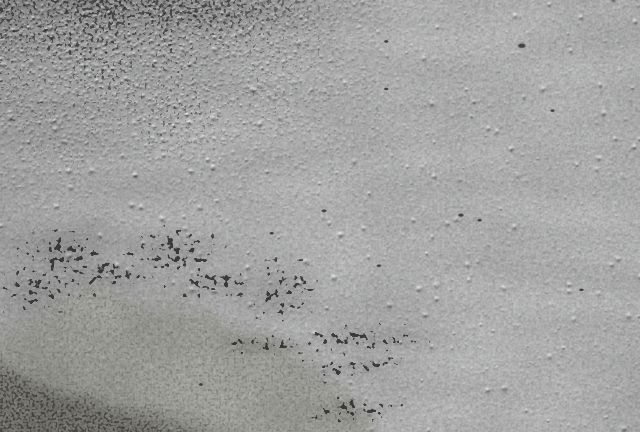
Give the GLSL for this texture, as a WebGL 2 fragment shader.

```glsl
#version 300 es
precision highp float;
uniform vec2 u_resolution;
out vec4 fragColor;

vec2 hash2(vec2 p) {
  vec3 q = fract(p.xyx * vec3(0.1031, 0.1030, 0.0973));
  q += dot(q, q.yzx + 33.33);
  return fract((q.xx + q.yz) * q.zy);
}

float corner(vec2 cell, vec2 d) {
  float a = 6.2832 * hash2(cell + 71.0).x;
  return dot(vec2(cos(a), sin(a)), d);
}

float gradientNoise(vec2 p) {
  vec2 i = floor(p), f = fract(p);
  vec2 u = f * f * f * (f * (f * 6.0 - 15.0) + 10.0);
  vec2 e = vec2(1.0, 0.0);
  return 1.4 * mix(mix(corner(i, f), corner(i + e.xy, f - e.xy), u.x),
                   mix(corner(i + e.yx, f - e.yx), corner(i + e.xx, f - e.xx), u.x), u.y);
}

float fbm(vec2 p) {
  float sum = 0.0, amp = 0.55;
  for (int i = 0; i < 4; i++) {
    sum += amp * gradientNoise(p);
    p = mat2(1.6, 1.2, -1.2, 1.6) * p + 9.7;
    amp *= 0.55;
  }
  return sum;
}

// Scattered grains lit from above: bright upper side, dark lower side
float grains(vec2 p, float scale, float density, float size) {
  vec2 q = p * scale, cell = floor(q);
  float shade = 0.0;
  for (int y = -1; y <= 1; y++)
    for (int x = -1; x <= 1; x++) {
      vec2 c = cell + vec2(x, y);
      vec2 h = hash2(c + scale);
      float r = size * (0.6 + 0.7 * h.y);
      vec2 d = (q - c - hash2(c + 137.0)) / r;
      float present = 1.0 - smoothstep(density - 0.1, density + 0.1, h.x);
      shade += present * exp(-dot(d, d)) * (1.9 * d.y - 0.35 * d.x - 0.15);
    }
  return shade;
}

// Soft patches where mould grows: centre, radii
float mouldMask(vec2 p) {
  vec4 patches[10] = vec4[10](
    vec4(0.08, 0.33, 0.07, 0.05), vec4(0.15, 0.41, 0.09, 0.06),
    vec4(0.25, 0.37, 0.12, 0.04), vec4(0.40, 0.41, 0.10, 0.05),
    vec4(0.49, 0.34, 0.10, 0.03), vec4(0.65, 0.33, 0.08, 0.06),
    vec4(0.62, 0.20, 0.10, 0.02), vec4(0.84, 0.22, 0.13, 0.03),
    vec4(0.83, 0.15, 0.12, 0.025), vec4(0.82, 0.05, 0.09, 0.025));
  float mask = 0.0;
  for (int i = 0; i < 10; i++) {
    vec2 d = (p - patches[i].xy) / patches[i].zw;
    mask = max(mask, exp(-0.8 * dot(d, d)));
  }
  return mask;
}

float lonePits(vec2 p) {
  vec3 pits[11] = vec3[11](
    vec3(1.208, 0.894, 7.0), vec3(1.067, 0.502, 5.0), vec3(1.11, 0.49, 4.0),
    vec3(0.75, 0.512, 4.5), vec3(0.894, 0.904, 4.0), vec3(0.894, 0.794, 4.0),
    vec3(1.279, 0.744, 4.0), vec3(0.629, 0.46, 4.0), vec3(1.346, 0.329, 4.0),
    vec3(0.877, 0.385, 4.0), vec3(0.465, 0.11, 4.0));
  float dark = 0.0;
  for (int i = 0; i < 11; i++) {
    vec2 d = (p - pits[i].xy) * vec2(0.75, 1.25) / (pits[i].z * 0.001);
    dark = max(dark, 1.0 - smoothstep(0.5, 1.3, length(d)));
  }
  return dark;
}

void main() {
  vec2 p = gl_FragCoord.xy / u_resolution.y;
  float cloud = fbm(p * 5.0);
  float fine = gradientNoise(p * 170.0 + 5.0);

  // Regions: rough paint at upper left, stained wall at lower left
  float rough = smoothstep(0.42, 0.95, p.y + 0.2 * cloud) * (1.0 - smoothstep(0.35, 1.15, p.x + 0.2 * cloud));
  float topEdge = smoothstep(0.86, 1.0, p.y + 0.08 * cloud) * (1.0 - smoothstep(0.5, 0.95, p.x));
  float stainEdge = 0.33 - 1.0 * (p.x - 0.3) * (p.x - 0.3);
  float stain = smoothstep(-0.05, 0.06, stainEdge - p.y + 0.07 * cloud);
  float deepStain = smoothstep(-0.03, 0.05, 0.165 - 0.34 * p.x - p.y + 0.04 * cloud);

  // Painted surface
  float tone = 0.675 + 0.035 * cloud + 0.03 * gradientNoise(p * vec2(3.0, 15.0));
  tone -= 0.05 * smoothstep(0.5, 1.1, length((p - vec2(0.95, 0.48)) * vec2(1.1, 1.0)));
  tone -= 0.03 * rough + 0.06 * topEdge;
  vec3 color = tone * vec3(0.998, 1.0, 1.004);
  color = mix(color, vec3(0.585, 0.585, 0.56) + 0.07 * cloud, 0.85 * stain);
  color = mix(color, vec3(0.43, 0.43, 0.40) + 0.06 * cloud, 0.85 * deepStain);

  // Relief
  float smoothWall = 1.0 - 0.7 * stain;
  float relief = 0.055 * fine + 0.04 * gradientNoise(p * vec2(75.0, 95.0));
  relief += (0.05 + 0.14 * rough) * smoothWall * grains(p, 95.0, 0.4 + 0.4 * rough, 0.3);
  relief += (0.09 + 0.06 * rough) * smoothWall * grains(p, 48.0, 0.22 + 0.4 * rough, 0.17);
  relief += 0.2 * smoothWall * grains(p + 3.0, 21.0, 0.35, 0.1);
  color += relief;

  // Dark specks in the rough paint and in the stain
  float speck = gradientNoise(p * 120.0 + 31.0) + 0.5 * fine;
  float roughSpeck = smoothstep(0.45, 0.8, speck + 0.3 * rough + 0.35 * topEdge + 0.3 * cloud - 0.2);
  color *= 1.0 - 0.5 * roughSpeck * max(rough, topEdge);
  float stainSpeck = smoothstep(0.2, 0.6, gradientNoise(p * 150.0 + 60.0) + 0.25 * deepStain + 0.2 * cloud);
  color *= 1.0 - stainSpeck * (0.13 * stain + 0.22 * deepStain);

  // Mould clumps and single pits
  float mould = mouldMask(p + 0.02 * vec2(cloud, fbm(p * 9.0 + 4.0)));
  float clump = gradientNoise(p * vec2(62.0, 74.0)) + 0.5 * gradientNoise(p * 135.0 + 8.0);
  float spots = smoothstep(0.0, 0.22, clump + 0.75 * mould - 0.88 + 0.2 * cloud);
  color *= 1.0 - 0.09 * mould;
  color = mix(color, vec3(0.16, 0.16, 0.15), 0.85 * spots * smoothstep(0.05, 0.35, mould));
  color = mix(color, vec3(0.15), 0.8 * lonePits(p));

  fragColor = vec4(clamp(color, 0.0, 1.0), 1.0);
}
```
